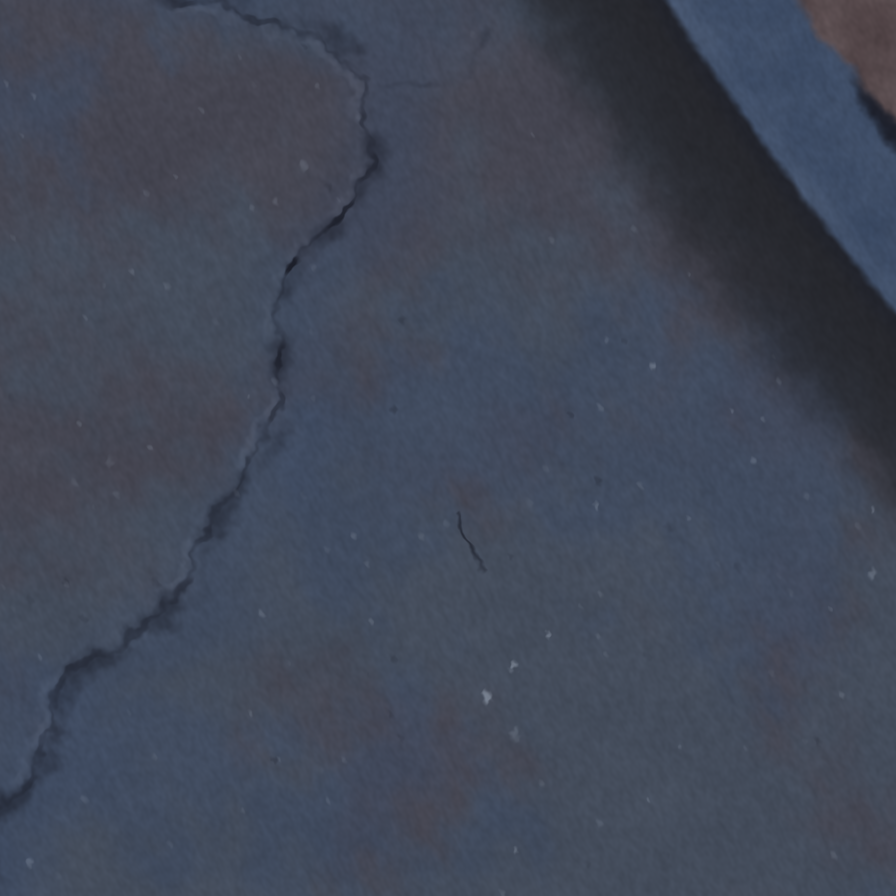
Write a WebGL 1 fragment shader that draws this texture.

```glsl
precision highp float;
// Weathered slate-blue painted surface: a ragged broken crack, few pale flecks, a raised rim.
// Gradient noise tints and grains the paint; the crack and rim are curves x = f(y)
// turned into approximate distances, with soft shading laid over the paint.

uniform vec2 u_resolution;

float hash(vec2 p) {
  return fract(sin(dot(p, vec2(127.1, 311.7))) * 43758.545);
}

vec2 gradientAt(vec2 cell) {
  float angle = 6.28318 * hash(cell);
  return vec2(cos(angle), sin(angle));
}

float gradientNoise(vec2 p) {
  vec2 i = floor(p), f = fract(p);
  vec2 w = f * f * f * (f * (f * 6.0 - 15.0) + 10.0);
  vec2 e = vec2(1.0, 0.0);
  float a = dot(gradientAt(i), f);
  float b = dot(gradientAt(i + e.xy), f - e.xy);
  float c = dot(gradientAt(i + e.yx), f - e.yx);
  float d = dot(gradientAt(i + e.xx), f - e.xx);
  return mix(mix(a, b, w.x), mix(c, d, w.x), w.y);
}

float fbm(vec2 p) {
  float sum = 0.0, amplitude = 1.0;
  for (int i = 0; i < 4; i++) {
    sum += amplitude * gradientNoise(p);
    p = p * 2.03 + 17.3;
    amplitude *= 0.5;
  }
  return sum;
}

// 1 inside the given half width, fading to 0 over the softness
float band(float dist, float halfWidth, float softness) {
  return 1.0 - smoothstep(halfWidth, halfWidth + softness, abs(dist));
}

float segmentDistance(vec2 p, vec2 a, vec2 b) {
  vec2 ab = b - a;
  return length(p - a - ab * clamp(dot(p - a, ab) / dot(ab, ab), 0.0, 1.0));
}

// Course of the main crack, y measured downwards
float crackX(float y) {
  float top = max(1.0 - y / 0.1, 0.0);
  return 0.41 - 0.2 * top * top
    - 0.10 * smoothstep(0.18, 0.34, y) - 0.10 * smoothstep(0.44, 0.66, y)
    - 0.15 * smoothstep(0.64, 0.79, y) - 0.08 * smoothstep(0.80, 0.95, y);
}

float crackDistance(vec2 p) {
  float slope = (crackX(p.y + 0.005) - crackX(p.y - 0.005)) / 0.01;
  return (p.x - crackX(p.y)) / sqrt(1.0 + slope * slope);
}

// Negative on the flat surface, positive on the rim
float rimDistance(vec2 p) {
  float slope = 0.62 + 0.64 * p.y;
  return (p.x - 0.742 - 0.62 * p.y - 0.32 * p.y * p.y) / sqrt(1.0 + slope * slope);
}

// Sparse irregular specks, at most one per cell
float flecks(vec2 p, float cells, float density, float radius) {
  vec2 q = p * cells, id = floor(q);
  vec2 center = 0.3 + 0.4 * vec2(hash(id + 3.1), hash(id + 8.7));
  vec2 offset = (fract(q) - center) / cells;
  offset += 0.6 * radius * gradientNoise(p * 150.0);
  float size = radius * mix(0.4, 1.0, hash(id + 5.3));
  float spot = 1.0 - smoothstep(size * 0.3, size + 0.002, length(offset * vec2(1.25, 0.8)));
  return spot * step(1.0 - density, hash(id)) * mix(0.25, 1.0, hash(id + 11.9));
}

vec3 paint(vec2 p, vec2 slanted, float crack) {
  vec3 slate = vec3(0.267, 0.300, 0.358);
  vec3 blue = vec3(0.240, 0.290, 0.382);
  vec3 brown = vec3(0.270, 0.268, 0.312);
  float leftSide = 1.0 - smoothstep(-0.22, 0.0, crack);
  float lowerLeft = smoothstep(0.65, 1.0, p.y) * (1.0 - smoothstep(0.1, 0.5, p.x));
  float mottle = 0.25 * fbm(slanted * vec2(26.0, 14.0));
  float rust = fbm(p * 3.5 + 5.0) + mottle + 0.4 * leftSide - 0.4 * lowerLeft;
  float cool = fbm(p * 3.0 + 31.0) - mottle + 0.35 * lowerLeft - 0.2 * leftSide;
  vec3 color = mix(slate, brown, 0.9 * smoothstep(-0.15, 0.5, rust));
  color = mix(color, blue, 0.55 * smoothstep(0.0, 0.5, cool));
  color = mix(color, blue, 0.55 * band(crack - 0.025, 0.0, 0.09));
  return color + 0.012 * fbm(p * 9.0);
}

void main() {
  vec2 p = gl_FragCoord.xy / u_resolution;
  p.y = 1.0 - p.y;
  vec2 slanted = vec2(dot(p, vec2(0.89, -0.45)), dot(p, vec2(0.45, 0.89)));
  vec2 jitter = vec2(fbm(p * 19.0), fbm(p * 19.0 + 40.0));
  float ragged = gradientNoise(p * 75.0);
  float crack = crackDistance(p + 0.015 * jitter) + 0.006 * ragged;
  vec3 color = paint(p, slanted, crack);

  // Main crack: patchy smudge, faint pale lip and a core split into short dark gaps
  vec3 crackInk = vec3(0.10, 0.11, 0.15);
  float smudge = smoothstep(-0.35, 0.4, fbm(p * 15.0 + 2.0));
  float gaps = smoothstep(0.0, 0.35, gradientNoise(p * 36.0 + 9.0) + 0.5 * gradientNoise(p * 9.0 + 4.0));
  float open = mix(0.25, 1.0, band(p.y - 0.31, 0.03, 0.12));
  color = mix(color, crackInk, 0.45 * smudge * band(crack - 0.004, 0.002, 0.020));
  color += 0.03 * (1.0 - smudge) * band(crack + 0.010, 0.001, 0.008);
  color = mix(color, crackInk, (0.22 + 0.7 * gaps * open) * band(crack, 0.002 * gaps, 0.005));

  // Short tapering chip crack and faint upper branch
  vec2 bent = p + 0.012 * jitter;
  float chip = segmentDistance(bent, vec2(0.508, 0.573), vec2(0.538, 0.638));
  float branch = min(segmentDistance(bent, vec2(0.415, 0.097), vec2(0.508, 0.088)),
                     segmentDistance(bent, vec2(0.508, 0.088), vec2(0.548, 0.035)));
  float taper = band(p.y - 0.6, 0.0, 0.055);
  color = mix(color, crackInk, (0.25 + 0.4 * taper) * band(chip, 0.0, 0.0035));
  color = mix(color, crackInk, 0.22 * smudge * band(branch, 0.0, 0.007));

  // Few pale flecks, denser in one patch, and faint dark pits
  float patchMask = band(length((p - vec2(0.57, 0.75)) * vec2(1.0, 0.7)), 0.03, 0.05);
  float pale = 0.5 * flecks(p, 13.0, 0.06, 0.006) + 0.25 * flecks(slanted + 0.37, 32.0, 0.10, 0.004);
  pale = max(pale, 0.9 * patchMask * flecks(p + 0.61, 24.0, 0.35, 0.008));
  color = mix(color, vec3(0.56, 0.60, 0.66), min(pale, 1.0));
  color = mix(color, crackInk, 0.25 * flecks(slanted + 0.83, 24.0, 0.07, 0.006));

  // Raised rim with its cast shadow, worn edge and rusty inner side
  float rim = rimDistance(p + 0.003 * jitter);
  float shade = smoothstep(-0.21, -0.02, rim + 0.02 * jitter.y);
  color = mix(color, vec3(0.145, 0.149, 0.170), 0.97 * sqrt(shade) * smoothstep(0.0, 0.6, shade));
  color = mix(color, vec3(0.125, 0.135, 0.170), 0.7 * band(rim, 0.004, 0.022));
  vec3 rimColor = vec3(0.242, 0.300, 0.398) + 0.03 * fbm(p * 14.0);
  rimColor += 0.02 * band(rim - 0.012, 0.0, 0.02);
  color = mix(color, rimColor, smoothstep(-0.004, 0.007, rim + 0.003 * ragged));
  vec3 rustColor = vec3(0.34, 0.29, 0.30) + 0.06 * fbm(p * 16.0);
  float inner = rim - 0.127 + 0.010 * jitter.x;
  color = mix(color, rustColor, smoothstep(-0.006, 0.010, inner));
  color = mix(color, crackInk, 0.9 * band(inner, 0.001, 0.012) * smoothstep(0.07, 0.12, p.y));

  // Fine slanted grain with a softer blotchy layer
  float grain = gradientNoise(slanted * vec2(140.0, 80.0));
  grain += 0.6 * gradientNoise(slanted * vec2(230.0, 150.0));
  grain += 0.6 * gradientNoise(slanted * vec2(60.0, 35.0));
  gl_FragColor = vec4(color * (1.0 + 0.07 * grain), 1.0);
}
```
